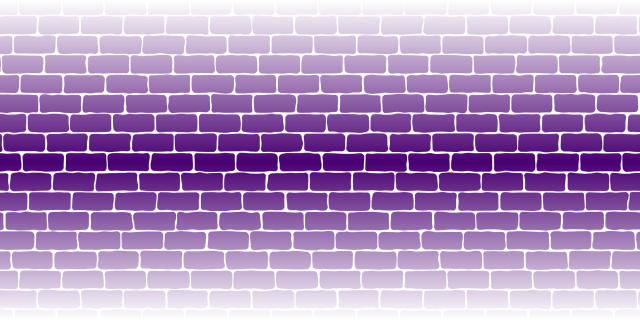
This pattern is drawn by a WebGL 1 fragment shader. Its source:

```glsl
precision highp float;

uniform vec2 u_resolution;

#define BRICK_SIZE vec2(0.13395, 0.0612)
#define TOP_SHIFT 0.0130
#define ROW_CYCLE 14.0
#define HALF_GAP 0.0026
#define CORNER_RADIUS 0.0105
#define WARP 0.0022
#define EDGE_WOBBLE 0.0017
#define DARK_LINE 0.507
#define DEEP_PURPLE vec3(0.285, 0.0, 0.445)
#define MORTAR vec3(1.0)

float hash(vec2 p) {
  p = fract(p * vec2(0.1031, 0.1137));
  p += dot(p, p.yx + 33.33);
  return fract((p.x + p.y) * p.x * 17.0);
}

// Smooth value noise in -1..1
float noise(vec2 p) {
  vec2 cell = floor(p);
  vec2 f = fract(p);
  f = f * f * (3.0 - 2.0 * f);
  float low = mix(hash(cell), hash(cell + vec2(1.0, 0.0)), f.x);
  float high = mix(hash(cell + vec2(0.0, 1.0)), hash(cell + 1.0), f.x);
  return 2.0 * mix(low, high, f.y) - 1.0;
}

float roundedBox(vec2 p, vec2 halfSize, float radius) {
  vec2 q = abs(p) - halfSize + radius;
  return length(max(q, 0.0)) + min(max(q.x, q.y), 0.0) - radius;
}

// Stagger of a row as a share of the brick width, in groups of three
float rowOffset(float row) {
  float r = mod(row, ROW_CYCLE);
  return 0.43 + 0.442 * r - 0.729 * floor(r / 3.0);
}

// Signed distance to the nearest hand-cut brick
float brickDistance(vec2 p) {
  vec2 warped = p + WARP * vec2(noise(p * 31.0 + 7.0), 0.6 * noise(p * 24.0 + 51.0));
  vec2 grid = (warped + vec2(0.0, TOP_SHIFT)) / BRICK_SIZE;
  float row = floor(grid.y);
  grid.x -= rowOffset(row);
  vec2 id = vec2(floor(grid.x), row);
  vec2 local = (fract(grid) - 0.5) * BRICK_SIZE;

  // Each brick has its own uneven edge and corners
  vec2 seed = id * 9.7 + 90.0;
  float wobble = EDGE_WOBBLE * noise(local * 48.0 + seed);
  float radius = CORNER_RADIUS * (0.8 + 0.4 * hash(id + 40.0));
  return roundedBox(local, 0.5 * BRICK_SIZE - HALF_GAP, radius) + wobble;
}

void main() {
  vec2 p = gl_FragCoord.xy / u_resolution.y;
  p.y = 1.0 - p.y;

  // Dark central band fading to white above and below
  float reach = p.y < DARK_LINE ? DARK_LINE : 1.0 - DARK_LINE;
  float depth = clamp(1.0 - abs(p.y - DARK_LINE) / reach, 0.0, 1.0);
  vec3 brick = mix(MORTAR, DEEP_PURPLE, depth);

  float softness = 0.7 / u_resolution.y;
  float mask = 1.0 - smoothstep(-softness, softness, brickDistance(p));
  gl_FragColor = vec4(mix(MORTAR, brick, mask), 1.0);
}
```
